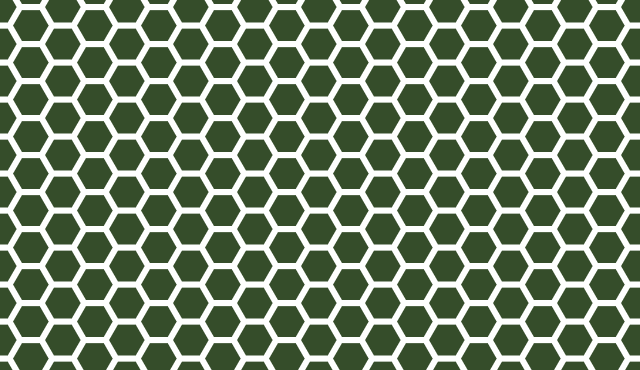
Give the GLSL for this pattern, as a Shadertoy shader.

```glsl
// Flat-topped green hexagons separated by even white lines, like a honeycomb.
// Two interleaved rectangular lattices give the hexagon centres; the smaller
// hexagonal distance selects the cell. Whole repeat counts make it tile.

#define REPEATS vec2(10.0, 10.0)     // lattice cells across and down
#define OFFSET vec2(-0.018, 0.809)   // lattice shift, in cells
#define LINE_WIDTH 0.166             // white gap, relative to hexagon spacing
#define HEX_COLOR vec3(0.208, 0.302, 0.164)
#define LINE_COLOR vec3(0.996, 1.0, 0.996)

const float SQRT3 = 1.7320508;

// Distance norm whose level sets are flat-topped hexagons.
float hexNorm(vec2 p) {
    p = abs(p);
    return max(p.y, dot(p, vec2(0.5 * SQRT3, 0.5)));
}

// Hexagonal distance to the nearest centre of one rectangular lattice.
float latticeDistance(vec2 cell) {
    vec2 local = fract(cell + 0.5) - 0.5;
    return hexNorm(local * vec2(SQRT3, 1.0));
}

void mainImage(out vec4 fragColor, in vec2 fragCoord) {
    vec2 cell = fragCoord / iResolution.xy * REPEATS - OFFSET;

    // The second lattice sits half a cell away in both directions.
    float d = min(latticeDistance(cell), latticeDistance(cell + 0.5));

    // Signed distance to the hexagon edge, smoothed over one pixel.
    float edge = d - 0.5 * (1.0 - LINE_WIDTH);
    float pixel = REPEATS.y / iResolution.y;
    float line = clamp(edge / pixel + 0.5, 0.0, 1.0);

    fragColor = vec4(mix(HEX_COLOR, LINE_COLOR, line), 1.0);
}
```
